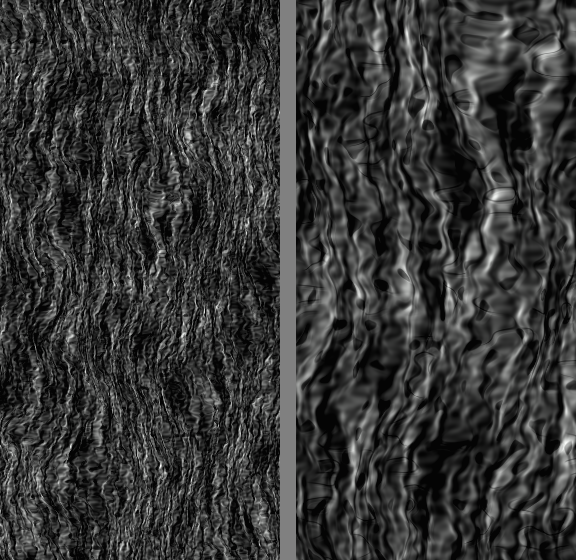
Left, the full canvas; right, a detail of the centre.
Write a Shadertoy shader that draws this texture.

```glsl
const float TAU = 6.2831853;
const vec3 CHARCOAL_TINT = vec3(0.99, 1.0, 0.99);

float hash(vec2 cell) {
    vec3 v = fract(vec3(cell.xyx) * vec3(0.1031, 0.1030, 0.0973));
    v += dot(v, v.yzx + 33.33);
    return fract((v.x + v.y) * v.z);
}

float cornerSlope(vec2 cell, vec2 offset) {
    float angle = TAU * hash(cell);
    return dot(vec2(cos(angle), sin(angle)), offset);
}

// Gradient noise scaled to roughly unit deviation
float noise(vec2 p, float seed) {
    p += seed * vec2(37.37, 61.73) + 100.0;
    vec2 i = floor(p), f = fract(p);
    vec2 u = f * f * f * (f * (f * 6.0 - 15.0) + 10.0);
    vec2 e = vec2(0.0, 1.0);
    float low = mix(cornerSlope(i, f), cornerSlope(i + e.yx, f - e.yx), u.x);
    float high = mix(cornerSlope(i + e, f - e), cornerSlope(i + 1.0, f - 1.0), u.x);
    return 4.6 * mix(low, high, u.y);
}

float crease(float value, float width) {
    return 1.0 - smoothstep(0.0, width, abs(value));
}

float knotMask(vec2 p, vec2 center, float radius) {
    vec2 d = (p - center) / (radius * vec2(0.8, 1.3));
    return exp(-dot(d, d));
}

// Turn the fibres around a knot
vec2 twist(vec2 p, vec2 center, float radius, float turn) {
    float a = turn * knotMask(p, center, radius);
    vec2 d = p - center;
    return center + mat2(cos(a), sin(a), -sin(a), cos(a)) * d;
}

// Slow leaning of the grain plus ragged fibre edges
vec2 bendFibres(vec2 p) {
    p = twist(p, vec2(0.54, 1.40), 0.08, 0.8);
    p = twist(p, vec2(0.02, 0.40), 0.07, -0.7);
    p = twist(p, vec2(0.17, 1.05), 0.10, -0.4);
    p.x += 0.022 * noise(p * vec2(3.0, 2.6), 1.0);
    p.x += 0.005 * noise(p * vec2(13.0, 9.0), 2.0);
    p.x += 0.0022 * noise(p * vec2(55.0, 38.0), 3.0);
    return p;
}

float barkHeight(vec2 p) {
    vec2 q = bendFibres(p);

    // Fibres from wide strips down to fine crumbs
    float strips = noise(q * vec2(36.0, 4.5), 4.0);
    float shreds = noise(q * vec2(62.0, 10.0), 5.0);
    float grain = noise(q * vec2(100.0, 30.0), 6.0);
    float crumbs = noise(q * vec2(125.0, 85.0), 7.0);
    float patches = noise(p * vec2(5.0, 2.5), 8.0);

    // Long splits, short cross breaks, pits and hollows
    float splits = crease(noise(q * vec2(27.0, 3.2), 9.0), 0.36);
    float breaks = crease(noise(q * vec2(24.0, 34.0), 10.0), 0.22)
                 * smoothstep(0.2, 1.0, noise(q * vec2(22.0, 12.0), 11.0));
    float pits = smoothstep(1.0, 1.6, noise(q * vec2(68.0, 42.0), 12.0));
    float hollows = smoothstep(1.5, 2.1, noise(q * vec2(13.0, 5.0), 13.0));

    float height = 0.28 + 0.52 * strips + 0.46 * shreds + 0.38 * grain
                 + 0.36 * crumbs + 0.22 * patches;
    return height - 0.9 * splits - 0.8 * breaks - 1.1 * pits - 1.1 * hollows;
}

// Skewed tone curve: many darks, few bright edges
float toneCurve(float level) {
    return max(0.185 + 0.145 * level + 0.02 * level * level, 0.015);
}

void mainImage(out vec4 fragColor, in vec2 fragCoord) {
    vec2 p = fragCoord / iResolution.x;

    // Relief lit from the upper left
    float height = barkHeight(p);
    float relief = height - barkHeight(p + vec2(-0.005, 0.004));
    float level = 0.8 * (height + 0.4 * relief);
    level -= 0.5 * knotMask(p, vec2(0.50, 1.46), 0.09);

    fragColor = vec4(toneCurve(level) * CHARCOAL_TINT, 1.0);
}
```
